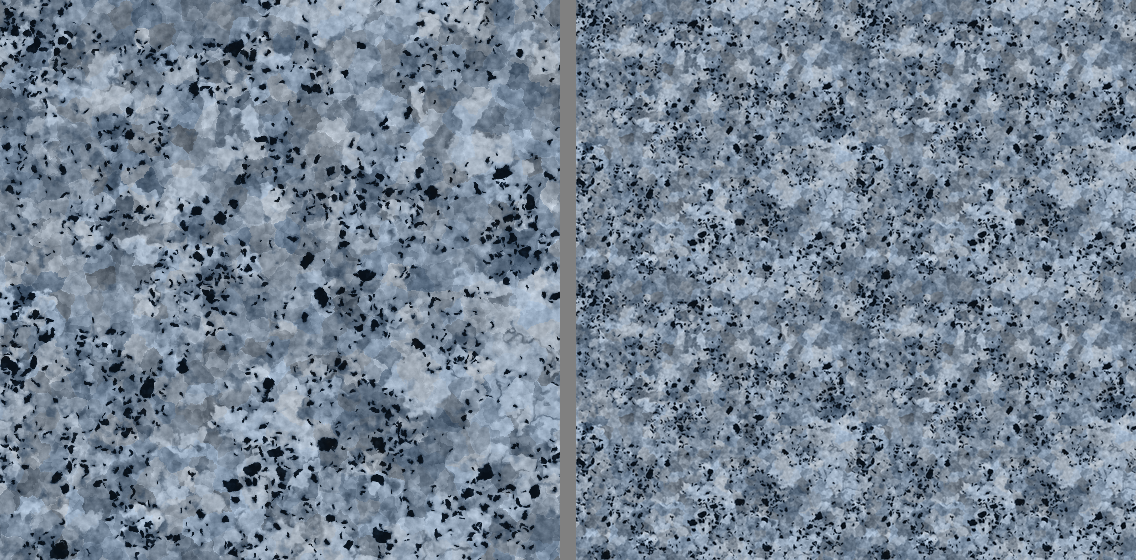
Left, the tile; right, the same tile 2 across and 2 down.
Reproduce this texture procedurally as a WebGL 2 fragment shader.

```glsl
#version 300 es
precision highp float;
// Polished blue-grey granite: Voronoi grains in two sizes, pale feldspar patches,
// smoky mottling and clustered black mica flecks with dark halos.
// Every layer lives on a lattice wrapped to a whole period, so the slab tiles.

uniform vec2 u_resolution;
out vec4 outColor;

// Three random values in 0..1 for a lattice cell wrapped to period n.
vec3 cellHash(vec2 cell, float n, float seed) {
    uvec3 v = uvec3(vec3(mod(cell, n), seed)) * 1664525u + 1013904223u;
    v.x += v.y * v.z; v.y += v.z * v.x; v.z += v.x * v.y;
    v ^= v >> 16u;
    v.x += v.y * v.z; v.y += v.z * v.x; v.z += v.x * v.y;
    return vec3(v >> 8u) / 16777216.0;
}

float cornerRamp(vec2 cell, vec2 offset, float n, float seed) {
    float angle = 6.28319 * cellHash(cell, n, seed).x;
    return dot(vec2(cos(angle), sin(angle)), offset);
}

float gradientNoise(vec2 uv, float n, float seed) {
    vec2 i = floor(uv * n), f = fract(uv * n);
    vec2 w = f * f * f * (f * (f * 6.0 - 15.0) + 10.0), e = vec2(1, 0);
    float low = mix(cornerRamp(i, f, n, seed), cornerRamp(i + e, f - e, n, seed), w.x);
    float high = mix(cornerRamp(i + e.yx, f - e.yx, n, seed),
                     cornerRamp(i + 1.0, f - 1.0, n, seed), w.x);
    return 1.4 * mix(low, high, w.y);
}

float fbm(vec2 uv, float n, float seed) {
    float sum = 0.0, amplitude = 0.5;
    for (int k = 0; k < 4; k++) {
        sum += amplitude * gradientNoise(uv, n, seed + float(k));
        n *= 2.0;
        amplitude *= 0.5;
    }
    return sum;
}

// Voronoi grains: x, y = random values of the grain, z = gap to its border.
vec3 grains(vec2 uv, float n, float seed) {
    vec2 p = uv * n, base = floor(p), id = vec2(0);
    float nearest = 9.0, second = 9.0;
    for (int k = 0; k < 9; k++) {
        vec2 cell = base + vec2(k % 3, k / 3) - 1.0;
        vec3 h = cellHash(cell, n, seed);
        float d = length(cell + h.xy - p);
        if (d < nearest) {
            second = nearest;
            nearest = d;
            id = cell;
        } else second = min(second, d);
    }
    return vec3(cellHash(id, n, seed + 50.0).xy, second - nearest);
}

// Slow field that gathers the dark minerals.
float clusterField(vec2 uv) {
    return 0.7 * gradientNoise(uv, 7.0, 3.0) + 0.45 * gradientNoise(uv, 15.0, 4.0);
}

// Distance in canvas units to scattered, rotated, angular flecks.
float flecks(vec2 uv, float n, float density, float clustering, float seed) {
    vec2 p = uv * n, base = floor(p);
    float nearest = 1.0;
    for (int k = 0; k < 9; k++) {
        vec2 cell = base + vec2(k % 3, k / 3) - 1.0;
        vec3 h = cellHash(cell, n, seed), s = cellHash(cell, n, seed + 50.0);
        vec2 centre = cell + 0.15 + 0.7 * h.xy;
        if (h.z > density + clustering * clusterField(centre / n)) continue;
        float c = cos(6.28319 * s.x), q = sin(6.28319 * s.x);
        vec2 local = abs(mat2(c, q, -q, c) * (p - centre)) * vec2(1.0, 1.1 + 0.8 * s.y);
        float d = mix(length(local), max(local.x, local.y), 0.5) - mix(0.2, 0.46, s.z);
        nearest = min(nearest, d);
    }
    return nearest / n;
}

void main() {
    vec2 uv = gl_FragCoord.xy / u_resolution;
    float soft = max(0.0014, 0.7 / u_resolution.y);
    vec2 rough = vec2(fbm(uv, 48.0, 10.0), fbm(uv, 48.0, 20.0));
    vec2 broad = vec2(fbm(uv, 16.0, 30.0), fbm(uv, 16.0, 40.0));
    float fine = fbm(uv, 72.0, 60.0);
    float cluster = clusterField(uv);

    // Translucent grey grains with thin, broken pale borders.
    vec2 grainUv = uv + 0.011 * rough + 0.012 * broad;
    vec3 coarse = grains(grainUv, 25.0, 1.0), small = grains(grainUv, 47.0, 2.0);
    float tone = 0.555 + 0.22 * (coarse.x - 0.5) + 0.13 * (small.x - 0.5);
    tone += 0.22 * fbm(uv, 14.0, 70.0) + 0.17 * fine;
    float border = 1.0 - smoothstep(0.0, 0.09, coarse.z);
    tone += 0.08 * border * smoothstep(-0.1, 0.25, rough.x);

    // Pale feldspar in large and medium patches.
    vec2 patchUv = uv + 0.02 * rough + 0.05 * broad;
    vec3 large = grains(patchUv, 10.0, 5.0), medium = grains(patchUv, 21.0, 6.0);
    float pale = step(0.83, large.x) * smoothstep(0.0, 0.16, large.z);
    pale = max(pale, step(0.82, medium.x) * smoothstep(0.0, 0.2, medium.z));
    tone = mix(tone, 0.75 + 0.09 * (medium.y - 0.5) + 0.16 * fine, 0.85 * pale);

    // Smoky blue mottling, thickest near the clusters.
    float smoke = smoothstep(0.05, 0.4, fbm(uv + 0.01 * rough, 32.0, 80.0) + 0.3 * cluster);
    tone = mix(tone, 0.33 + 0.2 * fine, smoke * (0.7 - 0.4 * pale));

    // Black flecks in three sizes, each with a ragged halo.
    vec2 fleckUv = uv + 0.013 * rough;
    float d = flecks(fleckUv, 27.0, 0.055, 0.18, 7.0);
    d = min(d, flecks(fleckUv, 58.0, 0.13, 0.5, 8.0));
    d = min(d, flecks(fleckUv, 104.0, 0.11, 0.45, 9.0));
    float halo = exp(-max(d, 0.0) / 0.0035) * smoothstep(-0.25, 0.3, rough.y);
    tone = mix(tone, 0.26, 0.75 * halo);
    float black = 1.0 - smoothstep(-soft, soft, d);
    tone = mix(tone, 0.05 + 0.12 * max(fine, 0.0), 0.97 * black);

    // Cool tint: weaker in the greyest grains and in black.
    float cool = mix(0.6 + 0.7 * coarse.y, 1.15, max(smoke, halo));
    cool *= mix(0.4, 1.0, smoothstep(0.03, 0.2, tone));
    outColor = vec4(clamp(tone + cool * vec3(-0.06, 0.0, 0.067), 0.0, 1.0), 1.0);
}
```
